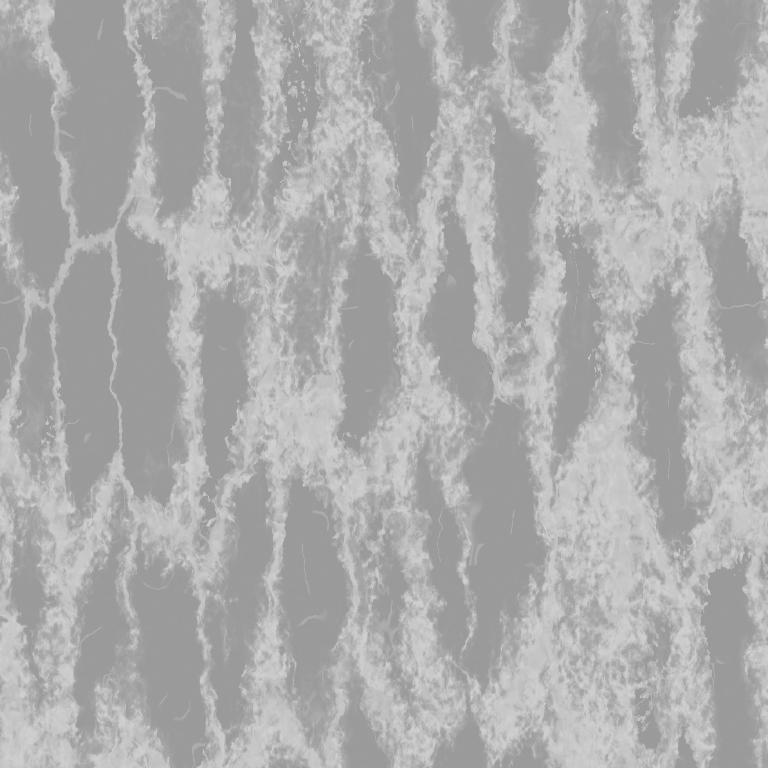
Give the GLSL for this texture, as a WebGL 1 fragment shader.

```glsl
precision highp float;

// Grey tree bark: smooth dark plates between pale, frayed vertical ridges.
// Stretched Voronoi borders plus streaky noise give the ridges; warped fine
// noise frays their edges and supplies the fibres, veins and scratches.

uniform vec2 u_resolution;

vec2 hash2(vec2 p) {
  return fract(sin(vec2(dot(p, vec2(127.1, 311.7)),
                        dot(p, vec2(269.5, 183.3)))) * 43758.5453);
}

float noise(vec2 p) {
  vec2 i = floor(p), f = fract(p);
  f = f * f * (3.0 - 2.0 * f);
  float low = mix(hash2(i).x, hash2(i + vec2(1.0, 0.0)).x, f.x);
  float high = mix(hash2(i + vec2(0.0, 1.0)).x, hash2(i + 1.0).x, f.x);
  return mix(low, high, f.y);
}

float fbm(vec2 p) {
  float sum = 0.0, amp = 0.52;
  for (int i = 0; i < 5; i++) {
    sum += amp * noise(p);
    p = p * 2.03 + vec2(17.3, 9.1);
    amp *= 0.5;
  }
  return sum;
}

// Creased noise: high along thin winding lines, falling away from them
float fibres(vec2 p) {
  float sum = 0.0, amp = 0.5;
  for (int i = 0; i < 3; i++) {
    sum += amp * (1.0 - abs(2.0 * noise(p) - 1.0));
    p = p * 1.9 + vec2(5.7, 31.3);
    amp *= 0.62;
  }
  return sum;
}

// Difference of the two nearest distances: zero on the borders of plates
float plateBorder(vec2 p) {
  vec2 cell = floor(p);
  float nearest = 8.0, second = 8.0;
  for (int y = -1; y <= 1; y++) {
    for (int x = -1; x <= 1; x++) {
      vec2 c = cell + vec2(float(x), float(y));
      float d = length(c + 0.1 + 0.8 * hash2(c) - p);
      second = min(second, max(nearest, d));
      nearest = min(nearest, d);
    }
  }
  return second - nearest;
}

void main() {
  vec2 uv = gl_FragCoord.xy / u_resolution.y;

  // Broad sway, then small curls that tear the outlines
  vec2 sway = vec2(fbm(uv * vec2(5.0, 6.0)), fbm(uv * 5.0 + 40.0)) - 0.5;
  vec2 curl = vec2(fbm(uv * vec2(38.0, 28.0) + 11.0),
                   fbm(uv * vec2(38.0, 28.0) + 73.0)) - 0.5;
  vec2 p = uv + sway * vec2(0.06, 0.10) + curl * vec2(0.024, 0.035);

  float border = plateBorder(p * vec2(11.0, 2.7) + 3.0);
  float streaks = fbm(p * vec2(15.0, 1.5) + 21.0) - 0.5;
  float patches = fbm(p * vec2(11.0, 7.0) + 57.0) - 0.5;
  float grain = fibres((uv + curl * 0.04) * vec2(85.0, 48.0)) - 0.56;
  float dust = fbm(uv * vec2(210.0, 140.0)) - 0.5;

  // Ridge height: positive on the ridges, negative on the plates
  float height = 0.24 - border + 1.2 * streaks + 0.6 * patches
               + 0.20 * grain + 0.20 * dust;

  // Edges range from crisp to powdery
  float softness = mix(0.02, 0.11, smoothstep(0.40, 0.75, noise(uv * 9.0 + 5.0)));
  float cover = smoothstep(-softness, softness, height);

  // Plates: almost flat, with faint vertical staining near the ridges
  float stain = smoothstep(0.48, 0.70, fbm(p * vec2(36.0, 7.0) + 90.0));
  stain *= smoothstep(-0.30, 0.0, height);
  float plate = 0.605 + 0.06 * stain * (0.6 + 1.5 * grain) + 0.010 * dust;

  // Ridges: mid grey flanks rising to pale fibrous crests
  float crest = smoothstep(-0.06, 0.40, height + 0.40 * grain + 0.35 * dust);
  float ridge = mix(0.665, 0.770, crest) + 0.085 * grain + 0.075 * dust;
  float tone = mix(plate, ridge, cover);

  // Small dark pits where the ridge surface has flaked away
  float pits = smoothstep(0.57, 0.64, fbm(p * vec2(42.0, 32.0) + 8.0));
  tone = mix(tone, 0.635, 0.75 * pits * cover * (1.0 - 0.65 * crest));

  // Bright veins follow some plate borders, broken into strands
  float vein = 1.0 - smoothstep(0.02, 0.075, border + 0.12 * dust - 0.05 * grain);
  vein *= smoothstep(0.38, 0.55, noise(uv * 7.0 + 31.0));
  tone = mix(tone, 0.765 + 0.06 * grain, 0.8 * vein);

  // Sparse hairline scratches on the plates
  vec2 s = (uv + curl * 0.02) * vec2(34.0, 19.0) + 63.0;
  float scratch = 1.0 - smoothstep(0.008, 0.03, abs(noise(s) - 0.5));
  scratch *= smoothstep(0.64, 0.74, noise(uv * vec2(31.0, 25.0) + 14.0));
  tone = mix(tone, 0.71, 0.65 * scratch * (1.0 - cover));

  gl_FragColor = vec4(vec3(clamp(tone, 0.59, 0.81)), 1.0);
}
```
